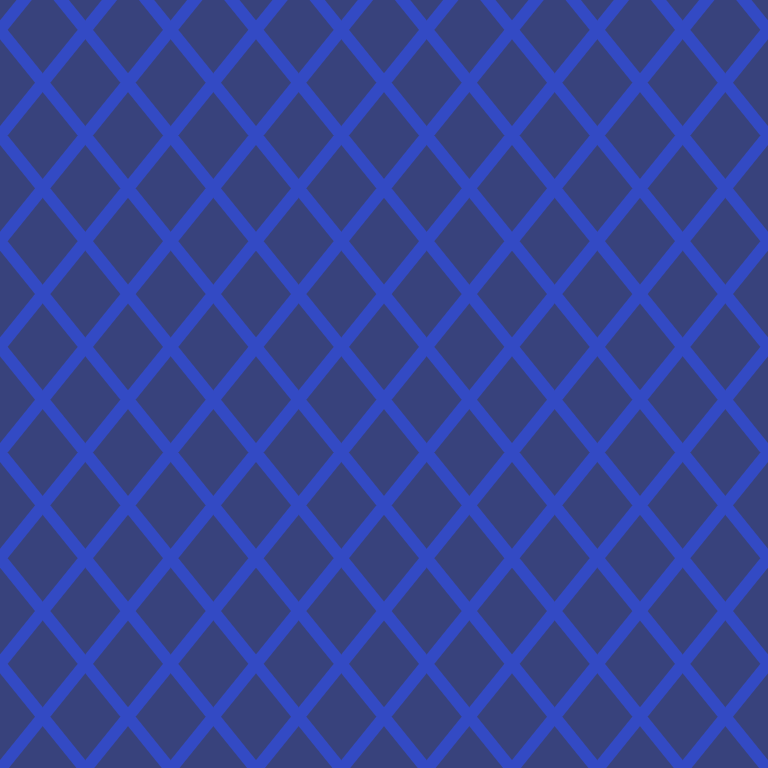
Reproduce this pattern procedurally as a Shadertoy shader.

```glsl
// Diamond lattice: two families of slanted bright blue lines on muted navy.
#define COLUMNS 9.0
#define ROWS 7.268
#define BASE_Y -0.002
#define LINE_WIDTH 0.0155
#define GROUND_COLOR vec3(0.22, 0.26, 0.485)
#define LINE_COLOR vec3(0.20, 0.29, 0.77)

// Distance from a coordinate to the nearest integer
float nearestInteger(float t) {
    return abs(fract(t + 0.5) - 0.5);
}

// Signed distance to the edge of the nearest lattice line, in canvas units
float latticeDistance(vec2 p) {
    vec2 cells = vec2(COLUMNS, ROWS);
    vec2 q = (p - vec2(0.0, BASE_Y)) * cells;
    float rising = nearestInteger(q.x - q.y);
    float falling = nearestInteger(q.x + q.y);
    return min(rising, falling) / length(cells) - 0.5 * LINE_WIDTH;
}

void mainImage(out vec4 fragColor, in vec2 fragCoord) {
    vec2 p = fragCoord / iResolution.y;
    float pixel = 1.0 / iResolution.y;

    // One-pixel linear edge coverage
    float coverage = clamp(0.5 - latticeDistance(p) / pixel, 0.0, 1.0);
    fragColor = vec4(mix(GROUND_COLOR, LINE_COLOR, coverage), 1.0);
}
```
